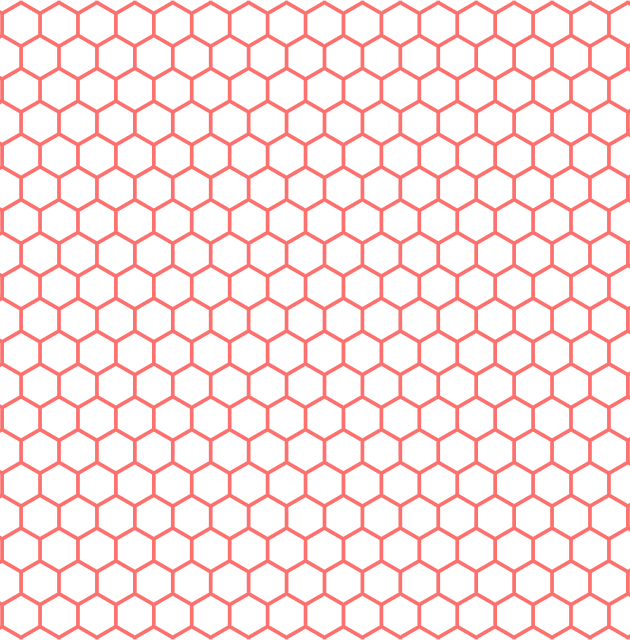
Give the GLSL for this pattern, as a Shadertoy shader.

```glsl
const vec3 PAPER = vec3(1.0);
const vec3 LINE_COLOR = vec3(0.99, 0.44, 0.43);
const float PITCH = 0.0602;        // hexagon width, in canvas widths
const float LINE_WIDTH = 0.098;    // in hexagon widths
const float ROWS = 19.0;           // rows of hexagons down the canvas
const float ROW_SHIFT = 0.25;      // sideways shift of the middle row
const vec2 LATTICE = vec2(1.0, 1.7320508);

// Offset from the centre of the nearest unit-width, pointy-top hexagon
vec2 hexLocal(vec2 p) {
    vec2 a = mod(p + 0.5 * LATTICE, LATTICE) - 0.5 * LATTICE;
    vec2 b = mod(p, LATTICE) - 0.5 * LATTICE;
    return dot(a, a) < dot(b, b) ? a : b;
}

// Distance from a point inside the hexagon to its closest side
float hexEdgeDistance(vec2 q) {
    q = abs(q);
    return 0.5 - max(q.x, dot(q, 0.5 * LATTICE));
}

// Antialiased coverage of the region where the signed distance is negative
float coverage(float signedDistance, float pixel) {
    return clamp(0.5 - signedDistance / pixel, 0.0, 1.0);
}

void mainImage(out vec4 fragColor, in vec2 fragCoord) {
    float cellPixels = iResolution.x * PITCH;
    float pixel = 1.0 / cellPixels;
    vec2 p = (fragCoord - 0.5 * iResolution.xy) / cellPixels;

    // Honeycomb outline
    vec2 cell = hexLocal(p + vec2(ROW_SHIFT, 0.0));
    float line = coverage(hexEdgeDistance(cell) - 0.5 * LINE_WIDTH, pixel);

    // Trim stubs beyond the tips of the first and last rows
    float rowStep = 0.5 * LATTICE.y;
    float halfHeight = 0.5 * (ROWS - 1.0) * rowStep + 1.0 / LATTICE.y;
    line *= coverage(abs(p.y) - halfHeight - 0.5 * LINE_WIDTH, pixel);

    fragColor = vec4(mix(PAPER, LINE_COLOR, line), 1.0);
}
```
